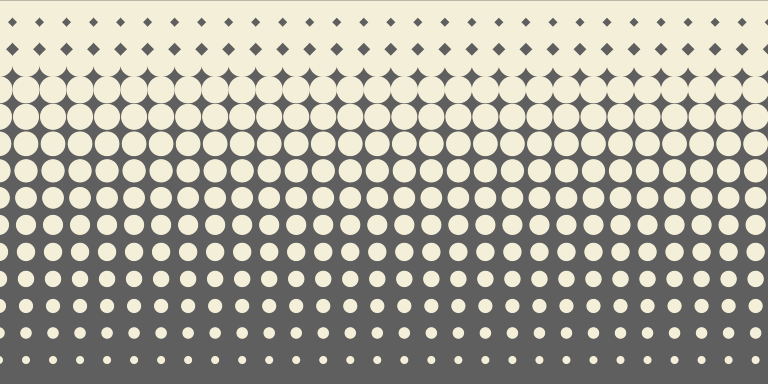
This pattern is drawn by a Shadertoy shader. Its source:

```glsl
// Halftone fade: cream dots growing row by row until only dark diamonds remain.

// Signed distance to the cream dots; one grid cell is one unit.
float dotField(vec2 grid) {
    float row = floor(grid.y);
    float acrossX = abs(fract(grid.x + 0.5) - 0.5);
    float dist = 1.0;
    // Dots of the rows just below and above, with area growing linearly.
    for (int i = 0; i < 2; i++) {
        float n = row + float(i);
        float radius = sqrt(max(0.0219 + 0.0233 * n, 0.0));
        dist = min(dist, length(vec2(acrossX, grid.y - n)) - radius);
    }
    return dist;
}

// Signed distance to the dark diamonds, which shrink toward the top.
float diamondField(vec2 grid) {
    vec2 corner = abs(fract(grid) - 0.5);
    float halfWidth = 0.237 - 0.07 * (floor(grid.y) - 11.0);
    return (corner.x + corner.y - halfWidth) * 0.7071;
}

void mainImage(out vec4 fragColor, in vec2 fragCoord) {
    vec3 charcoal = vec3(0.373, 0.373, 0.373);
    vec3 cream = vec3(0.955, 0.937, 0.85);

    // Square grid, 14.21 cells per canvas height.
    vec2 uv = fragCoord / iResolution.y;
    vec2 grid = uv * 14.21 - vec2(0.962, 0.888);
    float pixel = 14.21 / iResolution.y;

    // Dots fill the lower rows, diamonds the top ones.
    float dist = grid.y < 11.0 ? dotField(grid) : -diamondField(grid);
    float ink = smoothstep(-0.6 * pixel, 0.6 * pixel, dist);
    vec3 color = mix(cream, charcoal, ink);

    // Faint hairline along the top edge.
    float hairline = smoothstep(0.996, 0.999, uv.y);
    color = mix(color, charcoal, 0.4 * hairline);

    fragColor = vec4(color, 1.0);
}
```
